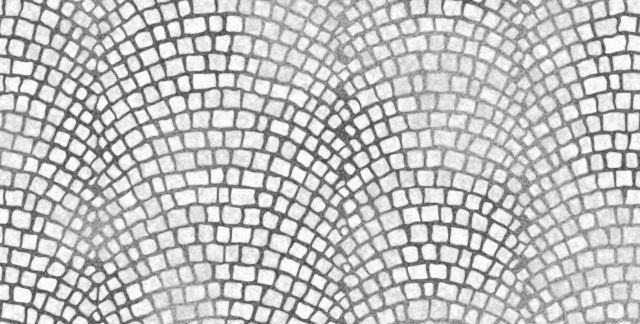
Write a Shadertoy shader that draws this texture.

```glsl
#define ARCHES 3.0
#define ROWS 17.0
#define SPREAD 0.75
#define STONE_PITCH 0.0265
#define GAP 0.0024
#define ROUNDING 0.0042
#define UNEVEN 0.035
#define WOBBLE 0.006
#define CHIPPING 0.0034
#define STONE_TONE 0.935
#define JOINT_DARK 0.37
#define JOINT_SAND 0.60

vec3 hash3(vec2 p) {
    vec3 q = fract(p.xyx * vec3(0.1031, 0.1030, 0.0973));
    q += dot(q, q.yxz + 33.33);
    return fract((q.xxy + q.yzz) * q.zyx);
}

float noise(vec2 p) {
    vec2 i = floor(p), f = fract(p);
    f = f * f * (3.0 - 2.0 * f);
    return mix(mix(hash3(i).x, hash3(i + vec2(1, 0)).x, f.x),
               mix(hash3(i + vec2(0, 1)).x, hash3(i + vec2(1, 1)).x, f.x), f.y);
}

vec2 warp(vec2 p) {
    return vec2(noise(p), noise(p + 57.3)) - 0.5;
}

float roundedBox(vec2 p, vec2 halfSize, float r) {
    vec2 q = abs(p) - halfSize + r;
    return length(max(q, 0.0)) + min(max(q.x, q.y), 0.0) - r;
}

// Valleys between arches, unevenly spaced
float valley(float i) {
    return (i + 0.5) / ARCHES + UNEVEN * cos(6.2832 * (i - 1.0) / ARCHES);
}

// Angle of a joint along an arch; stones narrow toward the valleys
float jointAngle(float i, float count, vec2 rowKey, float shift) {
    float jitter = 0.36 * (hash3(rowKey + vec2(i, 0.0)).x - 0.5);
    float q = 2.0 * (i + shift + jitter) / count - 1.0;
    return SPREAD * q * (1.15 - 0.15 * q * q);
}

// Nearest distance, second nearest distance, tone of the nearest stone
vec3 paving(vec2 p, float spacing) {
    vec3 best = vec3(1.0, 1.0, 0.5);
    for (float a = -1.0; a < ARCHES; a++) {
        float left = valley(a), right = valley(a + 1.0);
        float halfWidth = 0.5 * (right - left);
        float dx = p.x - 0.5 * (left + right);
        if (abs(dx) > halfWidth + 0.025) continue;

        float archId = mod(a, ARCHES);
        float radius = halfWidth / sin(SPREAD);
        float count = floor(2.0 * SPREAD * radius / STONE_PITCH + 0.5);
        float phase = hash3(vec2(archId, 7.0)).x;
        float rise = sqrt(radius * radius - dx * dx) - radius;
        float nearRow = floor((p.y - rise) / spacing - phase);

        for (float k = -1.0; k <= 1.0; k++) {
            float row = nearRow + k;
            vec2 rowKey = vec2(archId * 40.0 + 11.0, mod(row, ROWS) + 3.0);
            float shift = mod(row, 2.0) * 0.5 - 0.25;
            vec2 fromCentre = vec2(dx, p.y - (row + 0.5 + phase) * spacing + radius);
            float t = atan(fromCentre.x, fromCentre.y) / SPREAD;
            float q = t / (1.15 - 0.15 * t * t);
            float nearStone = floor((q + 1.0) * 0.5 * count - shift);

            for (float j = -1.0; j <= 1.0; j++) {
                float i = clamp(nearStone + j, 0.0, count - 1.0);
                if (i != nearStone + j) continue;
                float t0 = jointAngle(i, count, rowKey, shift);
                float t1 = jointAngle(i + 1.0, count, rowKey, shift);
                float mid = 0.5 * (t0 + t1);
                vec3 h = hash3(rowKey + vec2(i, 91.0));

                // Stone frame, slightly tilted against the arc
                vec2 local = fromCentre - radius * vec2(sin(mid), cos(mid));
                float tilt = mid + 0.16 * (h.x - 0.5);
                local = mat2(cos(tilt), sin(tilt), -sin(tilt), cos(tilt)) * local;
                vec2 size = 0.5 * vec2(radius * (t1 - t0), spacing * cos(mid));
                size -= GAP * (0.65 + 0.7 * h.yz);
                float d = roundedBox(local, size, ROUNDING * (0.5 + h.y));

                if (d < best.x) best = vec3(d, best.x, h.z);
                else best.y = min(best.y, d);
            }
        }
    }
    return best;
}

void mainImage(out vec4 fragColor, in vec2 fragCoord) {
    vec2 p = fragCoord / iResolution.x;
    float pixel = 1.0 / iResolution.x;
    float spacing = iResolution.y / iResolution.x / ROWS;

    // Hand-laid irregularity and chipped outlines
    vec2 q = p + WOBBLE * warp(p * 16.0) + CHIPPING * warp(p * 95.0);
    vec3 stone = paving(q, spacing);
    float edge = max(stone.x, 0.6 * GAP - 0.5 * (stone.y - stone.x));

    // Wear: broad patches, mottling and fine grain
    float patches = noise(p * 7.0 + 4.0);
    float mottle = noise(p * 130.0 + 20.0);
    float grain = noise(p * 480.0 + 9.0);

    float sand = smoothstep(0.35, 0.8, patches);
    float joint = mix(JOINT_DARK, JOINT_SAND, sand) + 0.28 * (grain - 0.4);
    float face = STONE_TONE + 0.08 * (stone.z - 0.5) - 0.05 * (sand - 0.4);
    face += 0.11 * (mottle - 0.5) + 0.14 * (grain - 0.5);
    face -= 0.12 * smoothstep(-0.0035, 0.0, edge);

    float soft = max(pixel * 0.8, 0.0011);
    float cover = smoothstep(soft, -soft, edge + 0.0012 * (grain - 0.5));
    float tone = mix(joint, min(face, 0.985), cover);
    fragColor = vec4(vec3(clamp(tone, 0.0, 1.0)), 1.0);
}
```
